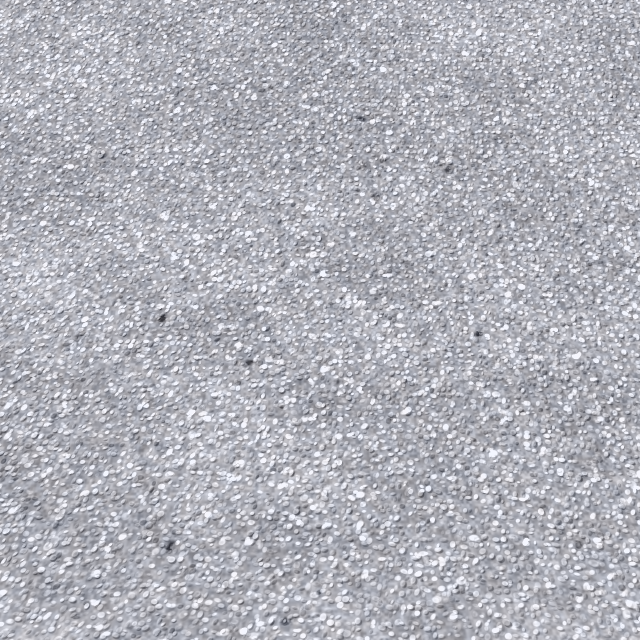
This texture is drawn by a WebGL 2 fragment shader. Its source:

```glsl
#version 300 es
precision highp float;

uniform vec2 u_resolution;
out vec4 fragColor;

#define GRAINS 86.0        // fine grains across the lower edge
#define STONES 44.0        // large stone cells across the lower edge
#define FLECKS 11.0        // dark fleck cells across the lower edge
#define RECESSION 0.75     // how much the ground shrinks towards the top
#define TILT 0.45          // mean grain direction in radians
#define BASE_TONE 0.665
#define GRAIN_LIGHT 0.30
#define STONE_LIGHT 0.34
#define SHADOW_DEPTH 0.25
#define ROUGHNESS 0.34
#define PATCHINESS 0.13
#define TINT vec3(-0.004, 0.0, 0.032)

float hash(vec2 p) {
    return fract(sin(dot(p, vec2(127.1, 311.7))) * 43758.5453);
}

float valueNoise(vec2 p) {
    vec2 cell = floor(p);
    vec2 f = fract(p);
    f = f * f * (3.0 - 2.0 * f);
    float low = mix(hash(cell), hash(cell + vec2(1.0, 0.0)), f.x);
    float high = mix(hash(cell + vec2(0.0, 1.0)), hash(cell + vec2(1.0, 1.0)), f.x);
    return mix(low, high, f.y);
}

// Soft coverage of an ellipse centred at the origin
float ellipse(vec2 p, vec2 radii, float softness) {
    float d = (length(p / radii) - 1.0) * radii.y;
    return 1.0 - smoothstep(-softness, softness, d);
}

// Scattered tilted grains: x is lit surface, y is cast shadow
vec2 scatter(vec2 p, float presence, vec2 sizeRange, float softness, float seed) {
    vec2 home = floor(p);
    vec2 result = vec2(0.0);
    for (int j = -1; j <= 1; j++) {
        for (int i = -1; i <= 1; i++) {
            vec2 cell = home + vec2(i, j);
            vec2 key = cell + seed;
            if (hash(key + 7.3) > presence) continue;

            vec2 jitter = vec2(hash(key + 1.7), hash(key + 4.1));
            vec2 offset = p - cell - mix(vec2(0.1), vec2(0.9), jitter);
            float angle = TILT + 1.6 * (hash(key + 9.2) - 0.5);
            float c = cos(angle);
            float s = sin(angle);
            mat2 turn = mat2(c, -s, s, c);

            float size = mix(sizeRange.x, sizeRange.y, hash(key + 12.6));
            vec2 radii = size * vec2(1.0, mix(0.5, 0.85, hash(key + 15.8)));
            vec2 shadowShift = size * vec2(0.4, -0.5);
            float lit = ellipse(turn * offset, radii, softness);
            float shade = ellipse(turn * (offset - shadowShift), radii, softness);
            float strength = hash(key + 21.4);
            result = max(result, vec2(lit * mix(0.15, 1.0, strength),
                                      shade * hash(key + 27.9)));
        }
    }
    return result;
}

void main() {
    vec2 uv = gl_FragCoord.xy / u_resolution;

    // Ground plane receding upwards
    float scale = 1.0 + RECESSION * uv.y;
    vec2 ground = vec2((uv.x - 0.5) * scale, uv.y + 0.5 * RECESSION * uv.y * uv.y);
    float pixel = scale / u_resolution.y;

    // Grain layers
    vec2 grains = scatter(ground * GRAINS, 0.92, vec2(0.25, 0.56),
                          max(0.11, 0.6 * pixel * GRAINS), 3.0);
    vec2 stones = scatter(ground * STONES, 0.36, vec2(0.17, 0.38),
                          max(0.07, 0.6 * pixel * STONES), 61.0);
    vec2 flecks = scatter(ground * FLECKS, 0.09, vec2(0.05, 0.12), 0.05, 137.0);

    // Rough binder and broad worn patches
    float fine = 0.6 * valueNoise(ground * GRAINS * 2.3)
               + 0.4 * valueNoise(ground * GRAINS * 1.2 + 31.0);
    float broad = 0.6 * valueNoise(ground * vec2(5.0, 7.0) + 11.0)
                + 0.4 * valueNoise(ground * vec2(13.0, 17.0) + 47.0);

    float tone = BASE_TONE + ROUGHNESS * (fine - 0.5) + PATCHINESS * (broad - 0.5);
    tone -= SHADOW_DEPTH * grains.y * (1.0 - grains.x);
    tone += GRAIN_LIGHT * grains.x;
    tone -= 0.5 * SHADOW_DEPTH * stones.y * (1.0 - stones.x);
    tone += STONE_LIGHT * stones.x;
    tone -= 0.5 * flecks.x * smoothstep(0.25, 0.6, fine);

    // Cool grey that pales to near white, with faint warm and cool drift
    tone = clamp(tone, 0.2, 0.965);
    float drift = valueNoise(ground * GRAINS * 0.9 + 83.0) - 0.5;
    vec3 color = vec3(tone) + TINT + drift * vec3(0.02, 0.0, -0.025);
    fragColor = vec4(clamp(color, 0.0, 1.0), 1.0);
}
```
